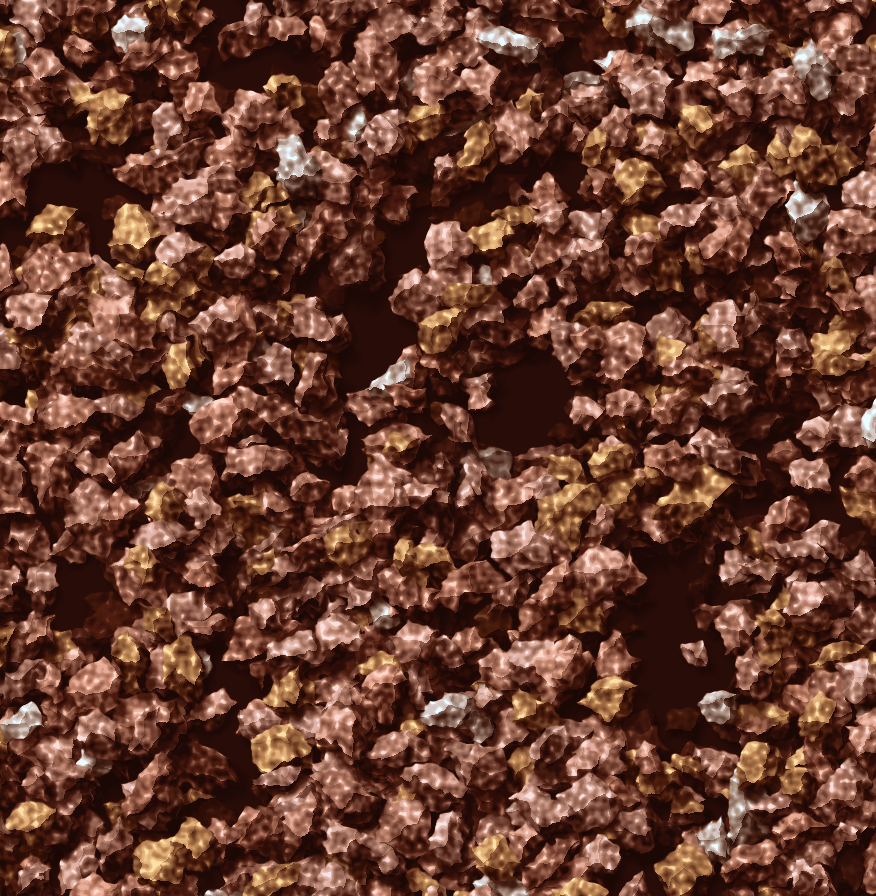
Give the GLSL for this texture, as a WebGL 2 fragment shader.

```glsl
#version 300 es
precision highp float;
// Crushed red-brown stone: layers of scattered, faceted grains painted from
// the dark bottom upward. Each grain is a random cut polyhedron lit from above,
// casting a soft shadow; a tone ramp turns the light into colour.

#define LAYERS 8
#define FACETS 7
#define GRAIN 0.066       // mean cell size of a layer
#define DENSITY 0.60      // share of cells holding a grain
#define HOLLOWS 1.15      // strength of the deep gaps
#define HOLLOW_FREQ 6.0
#define ROUGHNESS 0.010   // raggedness of the outlines
#define GRIT 0.45         // surface mottling
#define SHADOW 0.68
#define GAIN 1.0
#define SOFTNESS 0.0014   // edge width

const float TAU = 6.28318;
const vec3 LIGHT = vec3(-0.32, 0.60, 0.73);

out vec4 fragColor;
uniform vec2 u_resolution;

vec3 hash3(vec3 p) {
  p = fract(p * vec3(0.1031, 0.1030, 0.0973));
  p += dot(p, p.yxz + 33.33);
  return fract((p.xxy + p.yxx) * p.zyx);
}

mat2 rotation(float a) {
  float c = cos(a), s = sin(a);
  return mat2(c, s, -s, c);
}

float cornerSlope(vec2 cell, vec2 offset) {
  float a = TAU * hash3(vec3(cell, 7.0)).x;
  return dot(vec2(cos(a), sin(a)), offset);
}

float gradientNoise(vec2 p) {
  vec2 i = floor(p), f = p - i, e = vec2(1.0, 0.0);
  vec2 w = f * f * f * (f * (f * 6.0 - 15.0) + 10.0);
  float low = mix(cornerSlope(i, f), cornerSlope(i + e, f - e), w.x);
  float high = mix(cornerSlope(i + e.yx, f - e.yx), cornerSlope(i + 1.0, f - 1.0), w.x);
  return mix(low, high, w.y);
}

// Tone 0..1 to stone colour, dark gap to bright face
vec3 stoneRamp(float t) {
  vec3 c = mix(vec3(0.10, 0.03, 0.02), vec3(0.17, 0.05, 0.03), smoothstep(0.0, 0.11, t));
  c = mix(c, vec3(0.29, 0.11, 0.06), smoothstep(0.11, 0.31, t));
  c = mix(c, vec3(0.44, 0.25, 0.19), smoothstep(0.31, 0.49, t));
  c = mix(c, vec3(0.60, 0.40, 0.32), smoothstep(0.49, 0.67, t));
  c = mix(c, vec3(0.74, 0.53, 0.44), smoothstep(0.67, 0.84, t));
  c = mix(c, vec3(0.89, 0.70, 0.63), smoothstep(0.84, 0.98, t));
  return mix(c, vec3(0.98, 0.89, 0.85), smoothstep(1.0, 1.3, t));
}

// Mostly red-brown, some tan, few pale grey
vec3 mineralTint(float kind) {
  if (kind < 0.04) return vec3(0.94, 1.12, 1.22);
  if (kind < 0.22) return vec3(1.0, 0.99, 0.76);
  return mix(vec3(1.02, 0.95, 0.92), vec3(0.99, 1.01, 1.06), fract(kind * 9.0));
}

// Paints one layer of grains over state (rgb tint, a tone)
vec4 paintLayer(vec4 state, vec2 uv, float layer) {
  float size = GRAIN * (0.7 + 0.5 * fract(layer * 0.618));
  float depth = mix(0.25, 1.0, smoothstep(0.0, 4.0, layer));
  mat2 grid = rotation(layer * 1.3 + 0.4);
  vec2 seed = uv + layer * 3.7;
  float fine = gradientNoise(seed * 125.0);
  float grit = gradientNoise(seed * 52.0) + fine;
  vec2 warp = vec2(gradientNoise(seed * 38.0), gradientNoise(seed * 38.0 + 51.0))
            + 0.4 * vec2(fine, gradientNoise(seed * 95.0));
  vec2 p = grid * (uv + ROUGHNESS * warp) / size + layer * 11.0;
  vec2 home = floor(p);

  for (int n = 0; n < 9; n++) {
    vec2 id = home + vec2(n % 3, n / 3) - 1.0;
    vec3 place = hash3(vec3(id, layer + 20.0));
    vec3 look = hash3(vec3(id, layer + 60.0));
    vec2 center = id + 0.5 + 0.6 * (place.xy - 0.5);
    vec2 world = (center - layer * 11.0) * grid * size;
    float hollow = gradientNoise(world * HOLLOW_FREQ + 4.0);
    vec2 local = p - center;
    if (place.z > DENSITY + HOLLOWS * hollow || dot(local, local) > 1.7) continue;

    // Turn and stretch into the frame of the grain
    mat2 turn = rotation(TAU * look.x);
    vec2 stretch = vec2(mix(0.62, 1.0, look.y), 1.0 / mix(0.68, 1.0, look.y));
    vec2 q = turn * local * stretch;
    vec3 light = vec3(turn * grid * LIGHT.xy, LIGHT.z);
    vec2 towardLight = light.xy * 0.28;
    float radius = mix(0.30, 0.58, look.z);

    // Lowest cutting plane gives the visible facet
    vec3 normal = normalize(vec3(place.xy - 0.5, 1.0));
    float height = radius * 0.42 + dot(q, 0.5 - place.xy);
    float inside = 9.0, shade = 9.0;
    for (int i = 0; i < FACETS; i++) {
      vec3 cut = hash3(vec3(id, layer * 17.0 + float(i) + 100.0));
      float a = TAU * (float(i) + 0.75 * cut.x) / float(FACETS);
      vec2 side = vec2(cos(a), sin(a));
      float reach = radius * mix(0.68, 1.05, cut.y);
      float d = reach - dot(q, side);
      float steep = mix(0.45, 1.9, cut.z);
      inside = min(inside, d);
      shade = min(shade, reach - dot(q + towardLight, side));
      if (d * steep < height) {
        height = d * steep;
        normal = normalize(vec3(side * steep, 1.0));
      }
    }

    // Shadow on what lies below, then the lit face with mottling and glints
    state.a *= 1.0 - SHADOW * smoothstep(-0.14, 0.16, shade);
    float kind = fract(place.z * 37.0 + look.x * 5.0);
    float diffuse = max(dot(normal, light), 0.0);
    float tone = 0.06 + 0.82 * diffuse + 0.26 * (look.y - 0.5) + GRIT * grit;
    tone += 0.4 * diffuse * smoothstep(0.22, 0.5, fine) + 0.2 * step(kind, 0.04);
    float edge = SOFTNESS / size;
    float cover = smoothstep(-edge, edge, inside);
    state = mix(state, vec4(mineralTint(kind), max(tone, 0.04) * depth * GAIN), cover);
  }
  return state;
}

void main() {
  vec2 uv = gl_FragCoord.xy / u_resolution.y;
  vec4 state = vec4(vec3(1.0), 0.08);
  for (int k = 0; k < LAYERS; k++) state = paintLayer(state, uv, float(k));
  fragColor = vec4(clamp(stoneRamp(state.a) * state.rgb, 0.0, 1.0), 1.0);
}
```
